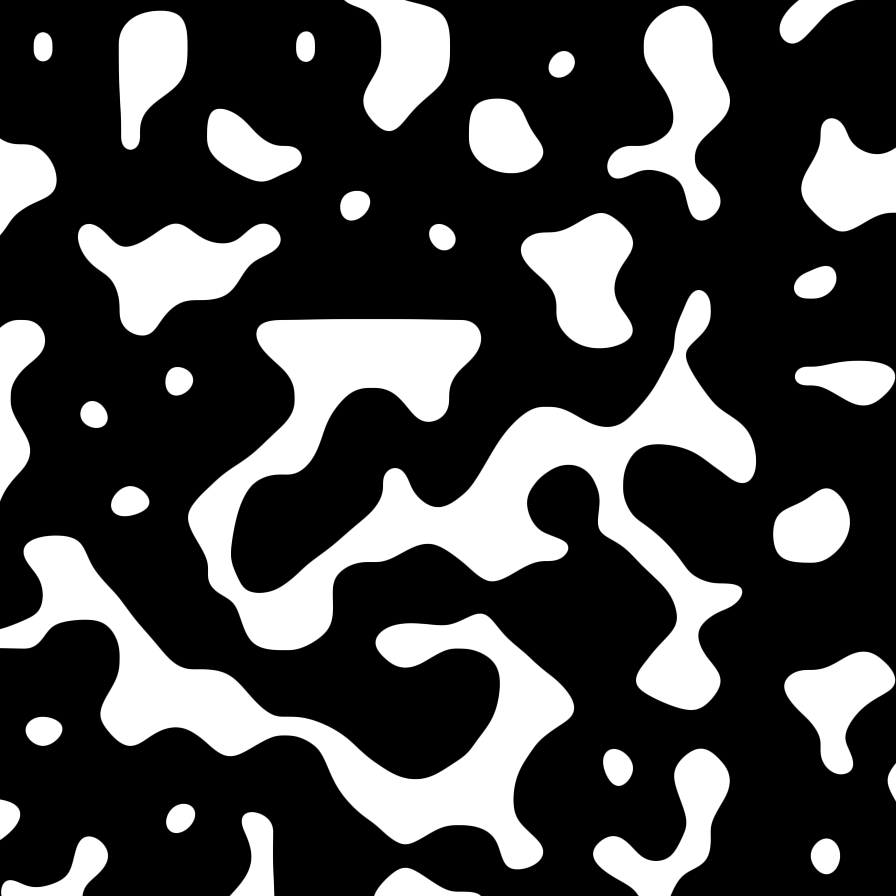
This texture is drawn by a Shadertoy shader. Its source:

```glsl
// Irregular white islands and winding bands on black.
// One octave of gradient noise, with its slopes limited to eight compass
// directions, is cut at a level slightly above zero.

float hash(vec2 p) {
    return fract(sin(dot(p, vec2(127.1, 311.7))) * 43758.5453);
}

// Height at an offset from a lattice point, sloping in one of eight directions
float slope(vec2 corner, vec2 offset) {
    float angle = floor(hash(corner) * 8.0) * radians(45.0);
    return dot(vec2(cos(angle), sin(angle)), offset);
}

float gradientNoise(vec2 p) {
    vec2 cell = floor(p);
    vec2 f = fract(p);
    vec2 fade = f * f * f * (f * (f * 6.0 - 15.0) + 10.0);
    vec2 right = vec2(1.0, 0.0);
    vec2 up = vec2(0.0, 1.0);
    float bottom = mix(slope(cell, f), slope(cell + right, f - right), fade.x);
    float top = mix(slope(cell + up, f - up), slope(cell + 1.0, f - 1.0), fade.x);
    return mix(bottom, top, fade.y);
}

void mainImage(out vec4 fragColor, in vec2 fragCoord) {
    // About ten lattice cells span the canvas
    vec2 uv = fragCoord / iResolution.y;
    float height = gradientNoise(uv * 10.24 + vec2(17.75, 42.3));

    // Cut at the island level, with an edge one pixel wide
    float level = 0.115;
    float edge = max(0.6 * fwidth(height), 1e-5);
    float island = smoothstep(level - edge, level + edge, height);

    fragColor = vec4(vec3(island), 1.0);
}
```
